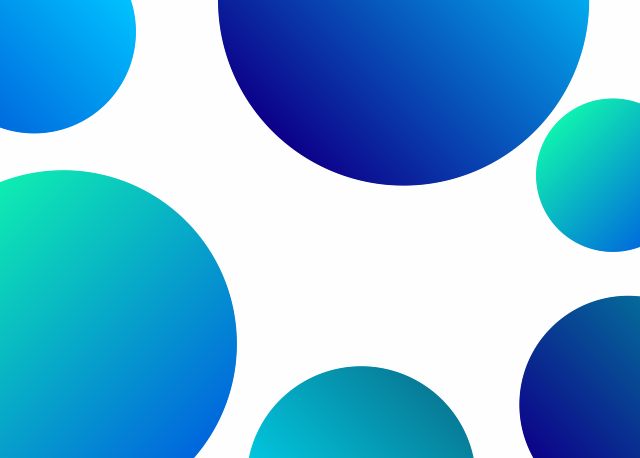
Write a WebGL 1 fragment shader that draws this background.

```glsl
precision highp float;
// Six large discs with diagonal two-colour gradients on a white ground,
// most of them cut off by the canvas border. Each disc is a distance
// function; lengths are in canvas heights, with the origin at lower left.

uniform vec2 u_resolution;

// Discs: centre x, centre y, radius
const vec3 DISC_TOP_LEFT     = vec3(0.0747, 0.9308, 0.2222);
const vec3 DISC_TOP          = vec3(0.8812, 1.0000, 0.4053);
const vec3 DISC_RIGHT        = vec3(1.3379, 0.6175, 0.1676);
const vec3 DISC_LEFT         = vec3(0.1384, 0.2495, 0.3789);
const vec3 DISC_BOTTOM       = vec3(0.7887, -0.0501, 0.2505);
const vec3 DISC_BOTTOM_RIGHT = vec3(1.3716, 0.1166, 0.2377);

// Palette
const vec3 PAPER = vec3(0.996);
const vec3 NAVY  = vec3(0.050, 0.000, 0.535);
const vec3 BLUE  = vec3(0.000, 0.400, 0.870);
const vec3 SKY   = vec3(0.000, 0.780, 1.000);
const vec3 MINT  = vec3(0.060, 0.950, 0.690);
const vec3 CYAN  = vec3(0.000, 0.860, 0.950);
const vec3 TEAL  = vec3(0.030, 0.480, 0.590);
const vec3 PETROL = vec3(0.015, 0.470, 0.610);

// Gradient directions
const vec2 RISING  = vec2(0.7071, 0.7071);
const vec2 FALLING = vec2(0.7071, -0.7071);

const float EDGE_PIXELS = 0.6; // half width of the smoothed rim

// Lays a gradient disc over the colour below it
vec3 paintDisc(vec3 below, vec2 p, vec3 disc, vec2 direction, vec3 from, vec3 to) {
    vec2 offset = p - disc.xy;
    float soft = EDGE_PIXELS / u_resolution.y;
    float cover = 1.0 - smoothstep(-soft, soft, length(offset) - disc.z);
    float t = clamp(0.5 + 0.5 * dot(offset, direction) / disc.z, 0.0, 1.0);
    return mix(below, mix(from, to, t), cover);
}

void main() {
    vec2 p = gl_FragCoord.xy / u_resolution.y;
    vec3 color = PAPER;

    // Upper discs
    color = paintDisc(color, p, DISC_TOP_LEFT, RISING, BLUE, SKY);
    color = paintDisc(color, p, DISC_TOP, RISING, NAVY, SKY);
    color = paintDisc(color, p, DISC_RIGHT, FALLING, MINT, BLUE);

    // Lower discs
    color = paintDisc(color, p, DISC_LEFT, FALLING, MINT, BLUE);
    color = paintDisc(color, p, DISC_BOTTOM, RISING, CYAN, TEAL);
    color = paintDisc(color, p, DISC_BOTTOM_RIGHT, RISING, NAVY, PETROL);

    gl_FragColor = vec4(color, 1.0);
}
```
